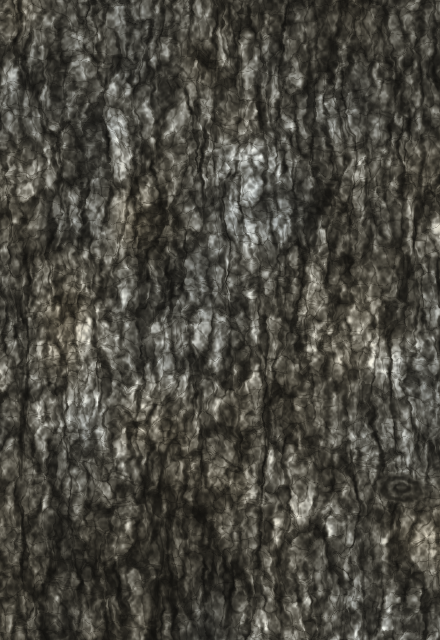
This texture is drawn by a WebGL 2 fragment shader. Its source:

```glsl
#version 300 es
precision highp float;
// Weathered tree bark: cracked upright plates, dark fissures, rough grain and a knot.

uniform vec2 u_resolution;
out vec4 fragColor;

float hash(vec2 p) {
    return fract(sin(dot(p, vec2(127.1, 311.7))) * 43758.5453);
}

float noise(vec2 p) {
    vec2 cell = floor(p);
    vec2 f = fract(p);
    f = f * f * (3.0 - 2.0 * f);
    float bottom = mix(hash(cell), hash(cell + vec2(1.0, 0.0)), f.x);
    float top = mix(hash(cell + vec2(0.0, 1.0)), hash(cell + vec2(1.0)), f.x);
    return mix(bottom, top, f.y);
}

// Layered noise, centred on zero
float fbm(vec2 p, int octaves) {
    float sum = 0.0;
    float weight = 0.5;
    for (int i = 0; i < octaves; i++) {
        sum += weight * (noise(p) - 0.5);
        p = p * 2.03 + vec2(17.3, 9.1);
        weight *= 0.5;
    }
    return sum;
}

// Cellular plates: x = gap to the border, y = random shade of the plate
vec2 plates(vec2 p) {
    vec2 cell = floor(p);
    float nearest = 8.0;
    float second = 8.0;
    float shade = 0.0;
    for (int y = -1; y <= 1; y++) {
        for (int x = -1; x <= 1; x++) {
            vec2 id = cell + vec2(x, y);
            vec2 seed = id + vec2(hash(id), hash(id + 57.3));
            float d = length(p - seed);
            if (d < nearest) {
                second = nearest;
                nearest = d;
                shade = hash(id + 23.7);
            } else {
                second = min(second, d);
            }
        }
    }
    return vec2(second - nearest, shade);
}

// Zero on the winding lines where the noise changes sign, one away from them
float crackLines(vec2 p, float width) {
    return smoothstep(0.0, width, abs(fbm(p, 4)));
}

// Height difference along the light direction
float reliefLight(vec2 p, vec2 scale, vec2 toLight) {
    return fbm(p * scale, 4) - fbm((p + toLight) * scale, 4);
}

vec3 barkColour(float tone, float warmth) {
    vec3 tint = mix(vec3(1.04, 0.99, 0.84), vec3(1.01, 1.0, 0.94), smoothstep(0.08, 0.7, tone));
    return tone * (tint + warmth * vec3(0.12, 0.02, -0.12));
}

void main() {
    vec2 p = gl_FragCoord.xy / u_resolution.y;

    // Bend the growth lines and fray the plate edges
    vec2 bend = vec2(fbm(p * vec2(13.0, 7.0), 4), fbm(p * vec2(13.0, 7.0) + 41.0, 4));
    vec2 fray = vec2(fbm(p * 80.0, 3), fbm(p * 80.0 + 73.0, 3));
    vec2 q = p + bend * vec2(0.04, 0.06) + fray * vec2(0.012, 0.016);

    // Knot: an eye of rings
    vec2 knotOffset = (p - vec2(0.628, 0.236)) / vec2(0.038, 0.023);
    float knotRadius = length(knotOffset + fray * 0.5);
    float knotMask = 1.0 - smoothstep(0.85, 1.15, knotRadius);
    float rings = cos(knotRadius * 13.0) * 0.7 - 0.2;

    // Plates and cracks
    vec2 large = plates(q * vec2(30.0, 10.0));
    vec2 small = plates(q * vec2(60.0, 29.0) + 11.0);
    float largeGap = smoothstep(0.02, 0.32, large.x);
    float smallGap = smoothstep(0.0, 0.25, small.x);
    float fissures = crackLines(q * vec2(30.0, 5.0), 0.07);
    float crossCracks = crackLines(q * vec2(12.0, 42.0) + 31.0, 0.035);

    // Broad patches, relief and grain
    float patches = fbm(p * vec2(7.0, 2.6) + 5.0, 4);
    float streaks = fbm(q * vec2(85.0, 14.0), 3);
    float relief = reliefLight(q, vec2(65.0, 30.0), vec2(-0.005, 0.004));
    float grain = fbm(p * vec2(130.0, 110.0), 2);

    // Sum as log brightness
    float level = 1.0 * (largeGap - 0.65) + 0.5 * (smallGap - 0.7);
    level += 1.0 * (fissures - 0.7) + 0.45 * (crossCracks - 0.8);
    level += 0.7 * (large.y - 0.5) + 0.5 * (small.y - 0.5);
    level += 3.2 * patches + 1.2 * streaks + 2.4 * relief + 2.6 * grain;
    level = mix(level, rings + 2.0 * grain + 1.5 * relief, knotMask * 0.8);

    float tone = 0.05 + 0.145 * exp(0.78 * level);
    tone = tone / (1.0 + 0.25 * tone * tone);
    float warmth = fbm(p * vec2(9.0, 6.0) + 63.0, 3);
    fragColor = vec4(clamp(barkColour(tone, warmth), 0.0, 1.0), 1.0);
}
```
